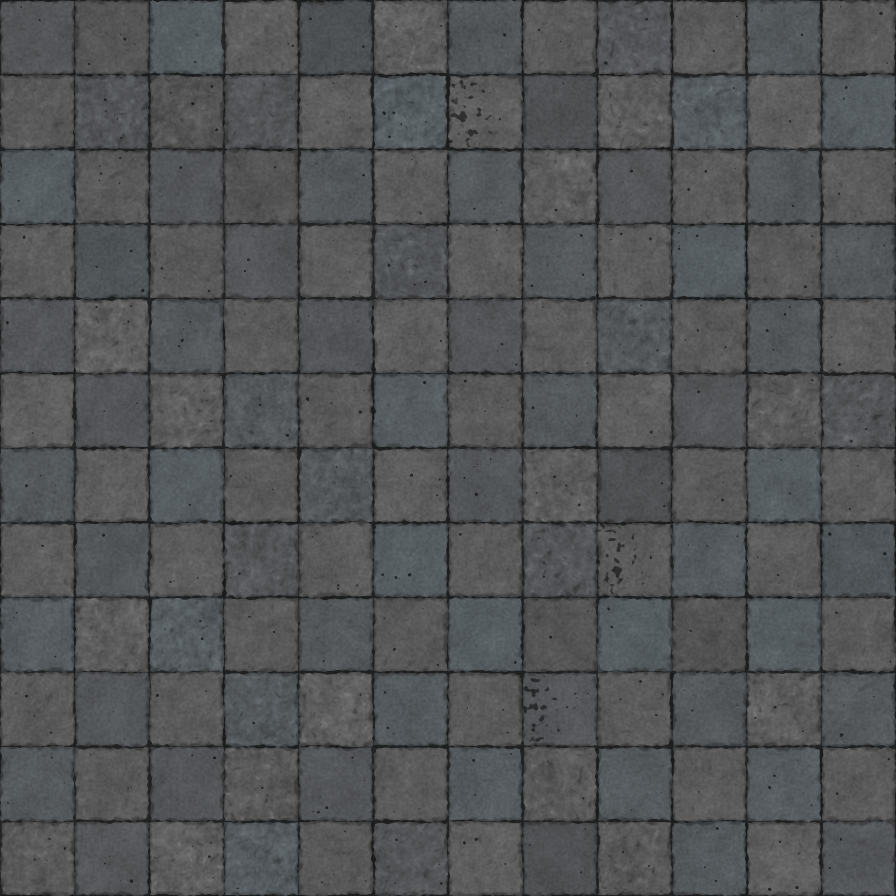
This texture is drawn by a Shadertoy shader. Its source:

```glsl
// Worn slate-grey square tiles, 12 by 12, alternating cool and warm, with thin ragged dark joints.

const float TILES = 12.0;

// Three random values in 0..1 for an integer cell and a seed
vec3 hash3(vec2 cell, float seed) {
    uvec3 v = uvec3(ivec3(cell, seed)) * 1664525u + 1013904223u;
    v.x += v.y * v.z; v.y += v.z * v.x; v.z += v.x * v.y;
    v ^= v >> 16u;
    v.x += v.y * v.z; v.y += v.z * v.x; v.z += v.x * v.y;
    return vec3(v >> 8u) / 16777216.0;
}

float cornerSlope(vec2 cell, vec2 offset, float period, float seed) {
    float angle = 6.28319 * hash3(mod(cell, period), seed).x;
    return dot(vec2(cos(angle), sin(angle)), offset);
}

// Gradient noise over tile coordinates, wrapping with the canvas
float noise(vec2 p, float freq, float seed) {
    p *= freq;
    float period = TILES * freq;
    vec2 i = floor(p), f = p - i, e = vec2(1, 0);
    vec2 u = f * f * f * (f * (f * 6.0 - 15.0) + 10.0);
    return mix(mix(cornerSlope(i, f, period, seed),
                   cornerSlope(i + e, f - e, period, seed), u.x),
               mix(cornerSlope(i + e.yx, f - e.yx, period, seed),
                   cornerSlope(i + 1.0, f - 1.0, period, seed), u.x), u.y);
}

void mainImage(out vec4 fragColor, in vec2 fragCoord) {
    vec2 p = fragCoord / iResolution.xy * TILES;
    float pixel = TILES / iResolution.y;

    // Slightly crooked tile outlines
    vec2 wobble = vec2(noise(p, 2.0, 1.0), noise(p, 2.0, 2.0)) * 0.025
                + vec2(noise(p, 14.0, 3.0), noise(p, 14.0, 4.0)) * 0.010;
    vec2 bent = p + wobble;
    vec2 id = mod(floor(bent), TILES);
    vec2 f = fract(bent);
    vec3 rnd = hash3(id, 5.0);
    vec3 kind = hash3(id, 6.0);

    // Base tone: cool and warm tiles in a checkerboard
    bool cool = mod(id.x + id.y, 2.0) > 0.5;
    vec3 color = cool ? mix(vec3(0.324, 0.332, 0.342), vec3(0.336, 0.364, 0.380), rnd.x * rnd.x)
                      : mix(vec3(0.345, 0.344, 0.346), vec3(0.370, 0.367, 0.367), rnd.x);
    color *= rnd.y < 0.12 ? 0.93 : 1.0;

    // Clouds and grain, shifted per tile; some tiles are rougher
    vec2 q = p + TILES * rnd.yz;
    float rough = kind.x < 0.15 ? 2.0 : cool ? 0.8 : 1.1;
    float clouds = noise(q, 2.0, 7.0) * 0.11 + noise(q, 5.0, 8.0) * 0.08 * rough;
    float grain = noise(q, 11.0, 9.0) * 0.08 * rough + noise(q, 23.0, 10.0) * 0.12;
    color *= 1.0 + clouds + grain;

    // Pale scuffs and dark nicks
    float marks = noise(q + 0.1 * noise(q, 4.0, 11.0), 9.0, 12.0);
    color *= 1.0 + 0.07 * rough * smoothstep(0.25, 0.55, marks)
                 - 0.12 * rough * smoothstep(0.30, 0.60, -marks);

    // Small round pits, mostly faint
    for (int i = 0; i < 6; i++) {
        vec3 pit = hash3(id, 20.0 + float(i));
        float radius = mix(0.004, 0.022, pit.z * pit.z * pit.z);
        float d = length(f - 0.08 - 0.84 * pit.xy);
        float hole = 1.0 - smoothstep(radius - 0.5 * pixel, radius + 0.5 * pixel, d);
        color *= 1.0 - mix(0.2, 0.6, pit.z) * hole;
    }

    // A few tiles are eaten away along their left side
    if (kind.y < 0.04) {
        float decay = noise(q, 9.0, 13.0) + 0.5 * noise(q, 17.0, 14.0) - 1.1 * abs(f.x - 0.22);
        color *= 1.0 - 0.5 * smoothstep(0.05, 0.3, decay);
    }

    // Joints: each with its own width, broken along its length, chipped at corners
    vec2 edge = 0.5 - abs(f - 0.5);
    float d = min(edge.x, edge.y);
    vec2 line = mod(floor(bent + 0.5), TILES);
    vec3 own = edge.x < edge.y ? hash3(vec2(line.x, id.y), 30.0) : hash3(vec2(id.x, line.y), 31.0);
    float corner = 1.0 - smoothstep(0.0, 0.12, length(edge));
    float width = mix(0.002, 0.015, own.x) + 0.022 * noise(p, 3.0, 15.0)
                + 0.026 * noise(p, 13.0, 16.0) + corner * (0.008 + 0.05 * noise(p, 7.0, 17.0));
    width = max(width, 0.002);
    float soft = max(0.007, 0.5 * pixel);
    float joint = 1.0 - smoothstep(width - soft, width + soft, d);
    float grime = 1.0 - smoothstep(0.0, 0.055, d + 0.06 * noise(p, 9.0, 18.0));
    color *= 1.0 - 0.30 * grime;
    color = mix(color, vec3(0.095, 0.097, 0.098), mix(0.7, 0.95, own.y) * joint);

    fragColor = vec4(color, 1.0);
}
```
